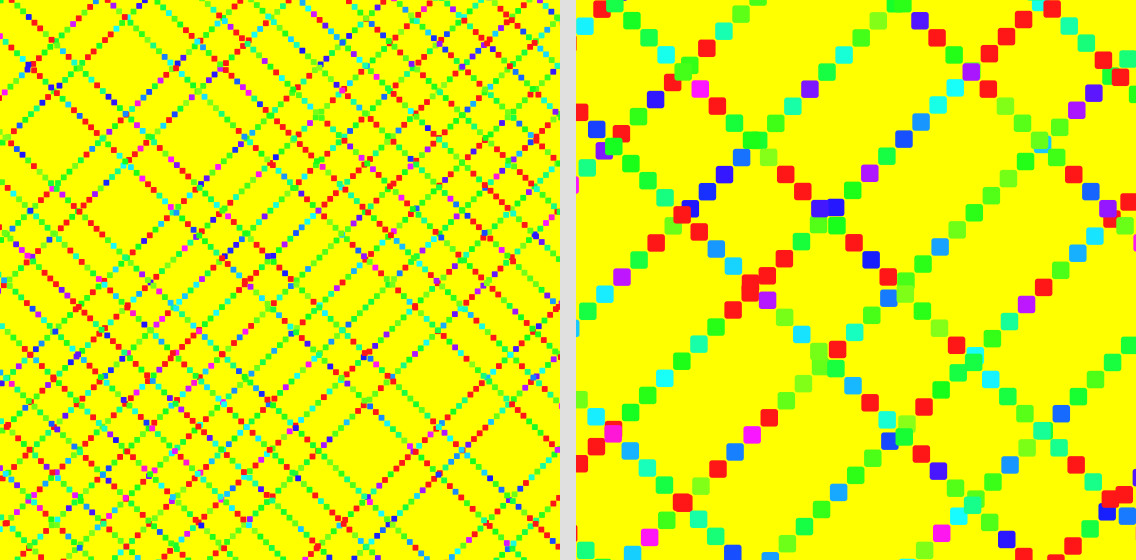
Left, the full canvas; right, a detail of the centre.
Give the GLSL for this pattern, as a Shadertoy shader.

```glsl
const vec3 YELLOW = vec3(1.0, 1.0, 0.0);
const float LINE_GAP = 0.0857;    // diagonal spacing, measured along an edge
const float BEAD_STEP = 0.01017;  // bead spacing along x
const float BEAD_HALF = 0.0052;
const float BEAD_ROUND = 0.0017;

float hash(vec2 p) {
    vec3 q = fract(p.xyx * vec3(0.1031, 0.1030, 0.0973));
    q += dot(q, q.yzx + 33.33);
    return fract((q.x + q.y) * q.z);
}

float roundedBox(vec2 p, float halfSize, float radius) {
    vec2 d = abs(p) - halfSize + radius;
    return length(max(d, 0.0)) + min(max(d.x, d.y), 0.0) - radius;
}

vec3 hueColor(float hue, float saturation) {
    vec3 rgb = clamp(abs(mod(hue * 6.0 + vec3(0, 4, 2), 6.0) - 3.0) - 1.0, 0.0, 1.0);
    return mix(vec3(1.0), rgb, saturation);
}

// Mostly green and red, with a tail from aqua to magenta
vec3 beadColor(vec2 id) {
    float pick = hash(id + 17.0);
    float t = hash(id + 71.0);
    float hue = 0.0;
    if (pick > 0.65) hue = mix(0.40, 0.87, pow(t, 1.5));
    else if (pick > 0.25) hue = mix(0.25, 0.37, t);
    return hueColor(hue, 0.91);
}

// Lines left out of each family open the wide cells
bool isRisingGap(float index) {
    float d = abs(index - 12.0);
    return d > 4.0 && mod(d, 3.0) == 2.0;
}

bool isFallingGap(float index) {
    return abs(index + 0.5) == 1.5;
}

// Draws one family of beaded diagonals; slope is 1 for rising, -1 for falling
vec3 beadLines(vec3 base, vec2 p, float slope, float offset, float pixel) {
    float line = round((p.x + slope * p.y - offset) / LINE_GAP);
    if (slope > 0.0 ? isRisingGap(line) : isFallingGap(line)) return base;

    float across = line * LINE_GAP + offset;
    float phase = hash(vec2(line + 40.0, slope + 5.0));
    float nearest = round(p.x / BEAD_STEP - phase);
    for (float i = -1.0; i <= 1.0; i++) {
        float bead = nearest + i;
        float x = (bead + phase) * BEAD_STEP;
        vec2 center = vec2(x, slope * (across - x));
        float d = roundedBox(p - center, BEAD_HALF, BEAD_ROUND);
        float cover = clamp(0.5 - d / pixel, 0.0, 1.0);
        vec2 id = vec2(bead + 50.0, line + 100.0 + 150.0 * slope);
        base = mix(base, beadColor(id), cover);
    }
    return base;
}

void mainImage(out vec4 fragColor, in vec2 fragCoord) {
    float pixel = 1.0 / iResolution.y;
    vec2 p = fragCoord * pixel;
    p.y = 1.0 - p.y;  // measure downward from the top

    vec3 color = beadLines(YELLOW, p, 1.0, 0.002, pixel);
    color = beadLines(color, p, -1.0, 0.021, pixel);
    fragColor = vec4(color, 1.0);
}
```
